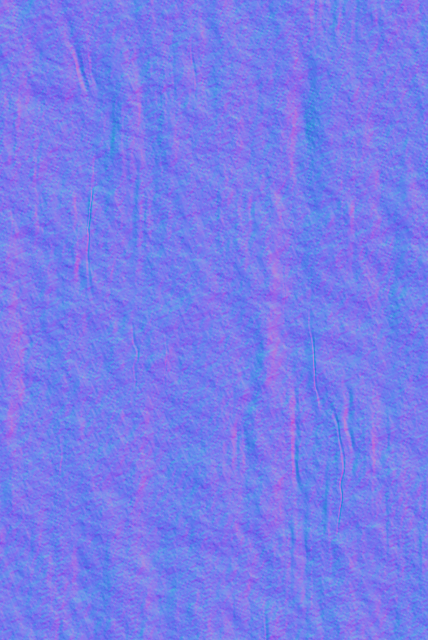
A WebGL 2 fragment shader for this texture map:

```glsl
#version 300 es
precision highp float;

uniform vec2 u_resolution;
out vec4 fragColor;

const vec3 FLAT_COLOR = vec3(0.467, 0.488, 0.934);
const float SAMPLE_STEP = 0.0014;

float hash(vec2 cell) {
    return fract(sin(dot(cell, vec2(127.1, 311.7))) * 43758.5453);
}

// Smooth value noise, centred on zero
float noise(vec2 p, float seed) {
    vec2 cell = floor(p);
    vec2 f = p - cell;
    f = f * f * f * (f * (f * 6.0 - 15.0) + 10.0);
    cell += seed * 17.0;
    float low = mix(hash(cell), hash(cell + vec2(1, 0)), f.x);
    float high = mix(hash(cell + vec2(0, 1)), hash(cell + vec2(1, 1)), f.x);
    return mix(low, high, f.y) - 0.5;
}

vec2 rotate(vec2 p, float angle) {
    float c = cos(angle), s = sin(angle);
    return vec2(c * p.x - s * p.y, s * p.x + c * p.y);
}

// Sideways wander of the upright features
vec2 warp(vec2 p) {
    float sway = 0.035 * noise(p * vec2(4.0, 2.6), 1.0);
    float bend = 0.016 * noise(p * vec2(17.0, 12.0), 2.0);
    float ragged = 0.007 * noise(p * vec2(48.0, 30.0), 3.0);
    return p + vec2(sway + bend + ragged, 1.5 * bend);
}

// Long rounded plates with shorter swellings on them
float ridges(vec2 p) {
    return 0.0105 * noise(p * vec2(10.0, 2.6), 4.0)
         + 0.0050 * noise(p * vec2(21.0, 6.0), 5.0)
         + 0.0018 * noise(p * vec2(42.0, 12.0), 6.0);
}

// Short ragged cracks along the level lines of stretched noise
float furrows(vec2 p, vec2 stretch, float depth, float seed) {
    float level = abs(noise(p * stretch, seed));
    float patchMask = smoothstep(-0.15, 0.3, noise(p * vec2(9.0, 6.0), seed + 1.0));
    return -depth * patchMask * (1.0 - smoothstep(0.0, 0.1, level));
}

// Thin upright threads, present only in patches
float fibres(vec2 p) {
    float patchMask = smoothstep(-0.1, 0.3, noise(p * vec2(7.0, 4.0), 11.0));
    return 0.0020 * patchMask * noise(p * vec2(90.0, 9.0), 12.0);
}

// Lumps and grit, each octave turned to hide the lattice
float grain(vec2 p) {
    float sum = 0.0;
    float frequency = 19.0;
    float slope = 0.075;
    for (int i = 0; i < 4; i++) {
        float octave = float(i);
        vec2 q = rotate(p, 0.35 + 0.8 * octave);
        sum += slope / frequency * noise(q * frequency, 13.0 + octave);
        frequency *= 2.15;
        slope *= 1.25;
    }
    return sum;
}

float barkHeight(vec2 p) {
    vec2 q = warp(p);
    float cracks = furrows(q, vec2(8.0, 1.8), 0.0030, 7.0)
                 + furrows(q, vec2(17.0, 3.0), 0.0014, 9.0);
    return ridges(q) + cracks + fibres(p + 0.4 * (q - p)) + grain(p);
}

vec3 surfaceNormal(vec2 p, float stepSize) {
    float center = barkHeight(p);
    float right = barkHeight(p + vec2(stepSize, 0.0));
    float up = barkHeight(p + vec2(0.0, stepSize));
    vec2 slope = vec2(right - center, up - center) / stepSize;
    return normalize(vec3(-slope, 1.0));
}

// Turn tilt into colour; green leans slightly against the sideways tilt
vec3 encodeNormal(vec3 normal) {
    vec3 tilt = normal - vec3(0.0, 0.0, 1.0);
    tilt.y -= 0.12 * tilt.x;
    return FLAT_COLOR + 0.5 * tilt;
}

void main() {
    vec2 p = gl_FragCoord.xy / u_resolution.x;
    fragColor = vec4(encodeNormal(surfaceNormal(p, SAMPLE_STEP)), 1.0);
}
```
